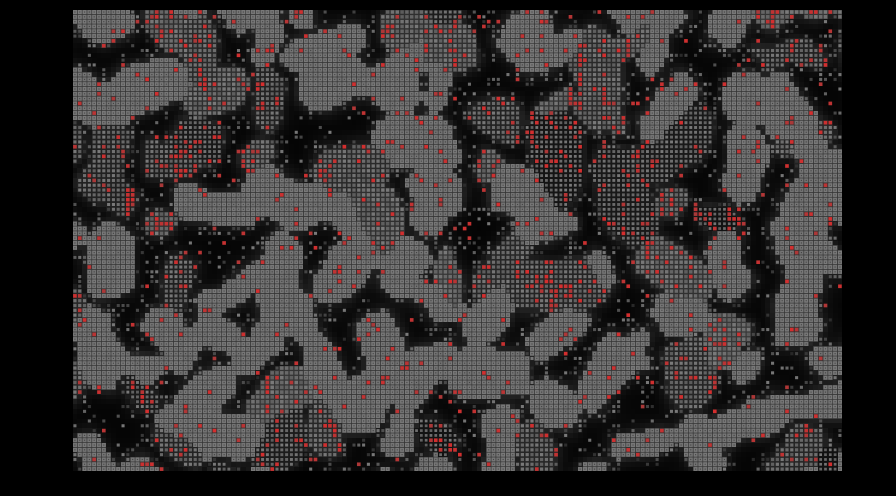
Write a Shadertoy shader that draws this pattern.

```glsl
// A dark panel of small square cells showing a mosaic of rounded grains.
// Scattered capsules are merged into solid and dotted grains, sampled once
// per cell; each cell then draws a grey or red square on its ground tone.

const vec2 PANEL_CELLS = vec2(160.0, 96.0);
const float GRAIN_TILE = 12.0;

float hash(vec2 p) {
    vec3 q = fract(p.xyx * 0.1031);
    q += dot(q, q.yzx + 33.33);
    return fract((q.x + q.y) * q.z);
}

float valueNoise(vec2 p) {
    vec2 i = floor(p), f = fract(p);
    f = f * f * (3.0 - 2.0 * f);
    return mix(mix(hash(i), hash(i + vec2(1, 0)), f.x),
               mix(hash(i + vec2(0, 1)), hash(i + vec2(1, 1)), f.x), f.y);
}

float smoothMin(float a, float b, float k) {
    float h = max(k - abs(a - b), 0.0) / k;
    return min(a, b) - 0.25 * k * h * h;
}

float capsule(vec2 p, vec2 axis, float halfLength, float radius) {
    float along = clamp(dot(p, axis), -halfLength, halfLength);
    return length(p - axis * along) - radius;
}

// Returns distance to solid grains, distance to dotted grains, dotted grain seed.
vec3 grainField(vec2 p) {
    p += 2.6 * (vec2(valueNoise(p * 0.2), valueNoise(p * 0.2 + 71.0)) - 0.5);
    vec2 home = floor(p / GRAIN_TILE);
    float solid = 1e3, dotted = 1e3, seed = 0.0;
    for (int j = -2; j <= 2; j++)
    for (int i = -2; i <= 2; i++) {
        vec2 id = home + vec2(i, j) + 40.0;
        vec2 jitter = vec2(hash(id + 3.7), hash(id + 19.1));
        vec2 center = (id - 40.0 + 0.1 + 0.8 * jitter) * GRAIN_TILE;
        float angle = 3.1416 * hash(id + 51.3);
        float d = capsule(p - center, vec2(cos(angle), sin(angle)),
                          mix(0.8, 6.5, hash(id + 87.9)),
                          mix(2.4, 5.4, hash(id + 123.5)));
        if (hash(id + 161.7) < 0.6) {
            solid = smoothMin(solid, d, 1.6);
        } else if (d < dotted) {
            dotted = d;
            seed = hash(id + 205.3);
        }
    }
    return vec3(solid, dotted, seed);
}

// Area of a centred square covered by a pixel of the given width.
float squareCover(vec2 p, float halfSize, float pixel) {
    vec2 c = clamp((halfSize - abs(p)) / pixel + 0.5, 0.0, 1.0);
    c = min(c, 2.0 * halfSize / pixel);
    return c.x * c.y;
}

void mainImage(out vec4 fragColor, in vec2 fragCoord) {
    float cellSize = 0.0097;
    float pixel = 1.0 / (iResolution.y * cellSize);
    vec2 uv = fragCoord / iResolution.y;
    vec2 p = (uv - vec2(0.5 * iResolution.x / iResolution.y + 0.019, 0.515)) / cellSize
           + 0.5 * PANEL_CELLS;
    vec2 cell = floor(p), local = fract(p) - 0.5;

    vec3 field = grainField(cell + 0.5);
    float solid = field.x, dotted = field.y, seed = field.z;
    float pick = hash(cell + 311.0), tint = hash(cell + 517.0);

    // Empty ground: faint halo around grains and stray specks
    float gap = max(min(solid, dotted), 0.0);
    float ground = 0.015 + 0.12 * exp(-0.7 * gap);
    float cluster = valueNoise(cell * 0.12 + 9.0);
    float speckChance = (0.05 + 0.3 * exp(-0.25 * gap)) * (0.4 + cluster);
    float halfSize = pick < speckChance ? 0.32 : 0.0;
    float tone = mix(0.15, 0.48, tint);
    float redChance = 0.025;
    float pit = 0.0;

    if (min(solid, dotted) < 0.0) {
        if (solid < dotted) {
            // Solid grains: nearly touching squares with a small pit
            ground = 0.2;
            halfSize = 0.43;
            tone = 0.46 + 0.03 * (tint - 0.5);
            redChance = 0.045;
            pit = 0.4;
        } else {
            // Dotted grains: loose squares, some columns rich in red
            ground = mix(0.06, 0.22, seed);
            halfSize = mix(0.28, 0.38, seed);
            tone = mix(0.36, 0.48, tint);
            float stripe = step(hash(vec2(cell.x, floor(seed * 97.0))), 0.13);
            redChance = 0.11 + 0.35 * stripe;
        }
    }

    vec3 squareColor = vec3(tone);
    if (hash(cell + 733.0) < redChance) {
        squareColor = mix(vec3(0.66, 0.22, 0.22), vec3(0.84, 0.18, 0.18), tint);
        halfSize = 0.38;
        pit = 0.0;
    }

    vec3 color = mix(vec3(ground), squareColor, squareCover(local, halfSize, pixel));
    color *= 1.0 - pit * squareCover(local, 0.12, pixel);

    // Black margin around the panel
    color *= squareCover(p - 0.5 * PANEL_CELLS, 0.0, pixel) +
             step(0.0, p.x) * step(p.x, PANEL_CELLS.x) *
             step(0.0, p.y) * step(p.y, PANEL_CELLS.y);
    fragColor = vec4(color, 1.0);
}
```
